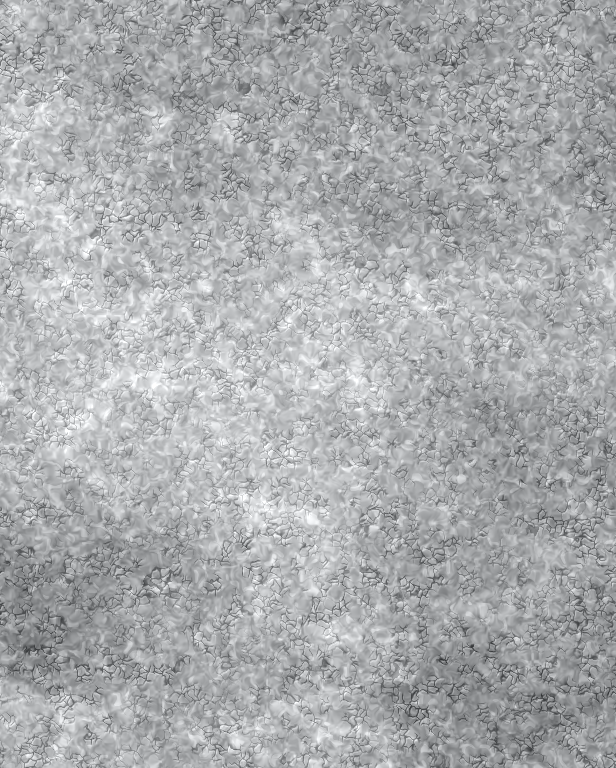
Write a Shadertoy shader that draws this texture.

```glsl
// Mottled grey plaster with fine curly cracks, grain and pale cloudy patches.

const float BASE_GREY = 0.712;
const vec3 COOL_TINT = vec3(-0.008, 0.0, 0.008);
const float CLOUD_SCALE = 4.5;
const float CLOUD_CONTRAST = 0.36;
const float BAND_LIFT = 0.065;
const float CRACK_SCALE = 104.0;    // cells per canvas height
const float CRACK_WIDTH = 0.26;     // in cells
const float CRACK_DEPTH = 0.23;
const float RIM_LIGHT = 0.10;
const float GRAIN_SCALE = 125.0;
const float GRAIN_CONTRAST = 0.30;
const float FLECK_LIFT = 0.10;
const float BLOTCH_SCALE = 24.0;
const float BLOTCH_LIFT = 0.10;

float hash(vec2 p) {
    vec3 q = fract(vec3(p.xyx) * 0.1031);
    q += dot(q, q.yzx + 33.33);
    return fract((q.x + q.y) * q.z);
}

vec2 hash2(vec2 p) {
    return vec2(hash(p), hash(p + 57.3));
}

float noise(vec2 p) {
    vec2 i = floor(p), f = fract(p);
    f = f * f * (3.0 - 2.0 * f);
    return mix(mix(hash(i), hash(i + vec2(1, 0)), f.x),
               mix(hash(i + vec2(0, 1)), hash(i + vec2(1, 1)), f.x), f.y);
}

vec2 noise2(vec2 p) {
    return vec2(noise(p), noise(p + 31.7));
}

float fbm(vec2 p) {
    float sum = 0.0, amp = 0.5;
    for (int i = 0; i < 4; i++) {
        sum += amp * noise(p);
        p = mat2(1.6, 1.2, -1.2, 1.6) * p + 17.1;
        amp *= 0.5;
    }
    return sum / 0.9375;
}

// Gap between the two nearest cell points: zero along cell borders
float borderGap(vec2 p) {
    vec2 cell = floor(p);
    float nearest = 9.0, second = 9.0;
    for (int y = -1; y <= 1; y++) {
        for (int x = -1; x <= 1; x++) {
            vec2 c = cell + vec2(x, y);
            float d = length(c + hash2(c) - p);
            second = min(second, max(nearest, d));
            nearest = min(nearest, d);
        }
    }
    return second - nearest;
}

// Broken, curly cracks
float cracks(vec2 uv) {
    vec2 p = uv * CRACK_SCALE + 40.0;
    p += 0.9 * (noise2(p * 0.9) - 0.5) + 0.4 * (noise2(p * 2.2 + 11.3) - 0.5);
    float width = max(CRACK_WIDTH, 1.5 * CRACK_SCALE / iResolution.y);
    float line = 1.0 - smoothstep(0.0, width, borderGap(p));
    float broken = smoothstep(0.32, 0.68, noise(uv * 78.0 + 5.0));
    float region = mix(0.6, 1.3, noise(uv * 24.0 + 9.0));
    return line * broken * region;
}

void mainImage(out vec4 fragColor, in vec2 fragCoord) {
    vec2 uv = fragCoord / iResolution.y;
    vec2 canvas = fragCoord / iResolution.xy;

    // Soft clouds, a bright middle band and darker lower corners
    float cloud = fbm(uv * CLOUD_SCALE * vec2(0.8, 1.2) + 3.7) - 0.5;
    float rise = canvas.y - 0.52 - 0.12 * (canvas.x - 0.5);
    float band = exp(-rise * rise / 0.03);
    float grey = BASE_GREY + CLOUD_CONTRAST * cloud + BAND_LIFT * (band - 0.45);
    grey -= 0.04 * smoothstep(0.45, 0.0, canvas.y);
    grey -= 0.04 * smoothstep(0.35, 0.55, abs(canvas.x - 0.5));

    // Pale worn blotches
    float blotch = smoothstep(0.58, 0.85, fbm(uv * BLOTCH_SCALE) + 0.35 * cloud);
    grey += BLOTCH_LIFT * blotch;

    // Fine grain and crisp pale flecks, on a bent grid
    vec2 bent = uv * GRAIN_SCALE;
    bent += 1.2 * (noise2(bent * 0.7 + 3.0) - 0.5);
    float grain = 0.5 * noise(bent + 7.0) + 0.5 * noise(bent * 2.1 + 21.0) - 0.5;
    float fleck = smoothstep(0.62, 0.82, noise(bent * 1.2 + 63.0));
    grey += GRAIN_CONTRAST * grain + FLECK_LIFT * (fleck - 0.2);

    // Cracks with a lit lower rim
    float crack = cracks(uv);
    float rim = max(cracks(uv + vec2(-0.001, 0.002)) - crack, 0.0);
    grey += RIM_LIGHT * rim - CRACK_DEPTH * crack * (1.0 - 0.3 * band);

    fragColor = vec4(clamp(grey + COOL_TINT, 0.0, 1.0), 1.0);
}
```
